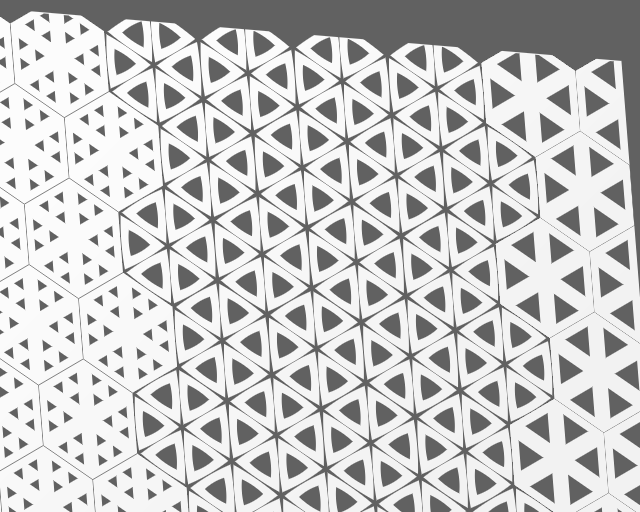
A Shadertoy shader for this pattern:

```glsl
// A pale perforated sheet of sheared hexagonal tiles on a grey ground, cut off at top and right.
// An affine map gives a regular hex grid; each tile folds into one of six triangular sectors.
// The column picks the style: triplets of small holes, bulged holes with tapered gaps, or single holes.

const vec3 GROUND = vec3(0.38);
const vec3 SHEET_LIGHT = vec3(0.988);
const vec3 SHEET_SHADE = vec3(0.95);

// Grid placement, in canvas heights
const vec2 ORIGIN = vec2(0.2223, 0.7036);
const vec2 AXIS_X = vec2(0.1840, -0.01547);
const vec2 AXIS_Y = vec2(-0.0160, 0.2041);

// Sheet limits and style borders, in tile widths
const float SHEET_TOP = 1.286;
const float SHEET_RIGHT = 5.5;
const float TOP_ROW = 1.0;
const float BULGED_FROM = 0.25;
const float SINGLE_FROM = 4.25;
const float RIM = 0.010;

// Holes: inradius, side curvature and spacing
const float SINGLE_HOLE = 0.083;
const float BULGED_HOLE = 0.083;
const float BULGE_RADIUS = 0.6;
const float SMALL_HOLE = 0.032;
const float TRIPLET_REACH = 0.110;

// Gaps: half widths
const float SEAM_LEFT = 0.003;
const float SEAM_RIGHT = 0.001;
const float SEAM_BULGED = 0.005;
const float SPOKE_BULGED = 0.002;
const float STAR_FLARE = 0.018;

const float SQRT3 = 1.7320508;
const float PI = 3.1415927;

mat2 rotation(float a) {
    return mat2(cos(a), sin(a), -sin(a), cos(a));
}

// Offset from the centre of the nearest hexagon of width 1
vec2 hexOffset(vec2 q) {
    vec2 period = vec2(1.0, SQRT3);
    vec2 a = mod(q, period) - 0.5 * period;
    vec2 b = mod(q - 0.5 * period, period) - 0.5 * period;
    return dot(a, a) < dot(b, b) ? a : b;
}

// Equilateral triangle with one corner towards -x
float triangle(vec2 p, float inradius) {
    return max(p.x, -0.5 * p.x + 0.5 * SQRT3 * abs(p.y)) - inradius;
}

// The same triangle with sides bowed outwards as circular arcs
float bulgedTriangle(vec2 p, float inradius) {
    p.y = abs(p.y);
    float base = length(p + vec2(BULGE_RADIUS, 0.0));
    float flank = length(p + BULGE_RADIUS * vec2(-0.5, 0.5 * SQRT3));
    return max(base, flank) - BULGE_RADIUS - inradius;
}

// Three small triangles, one towards each corner of the sector
float tripletHoles(vec2 p) {
    float d = 1.0;
    for (int i = 0; i < 3; i++) {
        float a = PI + float(i) * 2.0 * PI / 3.0;
        d = min(d, triangle(p - TRIPLET_REACH * vec2(cos(a), sin(a)), SMALL_HOLE));
    }
    return d;
}

// Coverage of the region where d is positive
float cover(float d, float pixel) {
    return clamp(d / pixel + 0.5, 0.0, 1.0);
}

void mainImage(out vec4 fragColor, in vec2 fragCoord) {
    vec2 p = fragCoord / iResolution.y;
    float pixel = 1.0 / (iResolution.y * 0.19);

    // Tile and sector coordinates
    vec2 q = inverse(mat2(AXIS_X, AXIS_Y)) * (p - ORIGIN);
    vec2 offset = hexOffset(q);
    vec2 tile = q - offset;
    float sector = floor(atan(offset.y, offset.x) * 3.0 / PI + 0.5);
    vec2 s = rotation(-sector * PI / 3.0) * offset;
    vec2 c = s - vec2(1.0 / 3.0, 0.0);

    // Distances to the outline and spokes, and positions along them from -1 to 1
    float toOutline = 0.5 - s.x;
    float toSpoke = 0.5 * s.x - 0.5 * SQRT3 * abs(s.y);
    float alongOutline = s.y * 2.0 * SQRT3;
    float alongSpoke = (s.x * SQRT3 + abs(s.y)) * SQRT3 - 1.0;

    // Holes and gaps by column
    float hole;
    float solid;
    if (tile.x < BULGED_FROM) {
        hole = tripletHoles(c);
        solid = toOutline - SEAM_LEFT;
    } else if (tile.x > SINGLE_FROM) {
        hole = triangle(c, SINGLE_HOLE);
        solid = toOutline - SEAM_RIGHT;
    } else {
        hole = bulgedTriangle(c, BULGED_HOLE);
        float outlineGap = SEAM_BULGED + STAR_FLARE * alongOutline * alongOutline;
        float spokeGap = SPOKE_BULGED + STAR_FLARE * alongSpoke * alongSpoke;
        solid = min(toOutline - outlineGap, toSpoke - spokeGap);
    }

    // Sheet edge, with a solid rim
    float inside = min(SHEET_TOP - q.y, SHEET_RIGHT - q.x);
    hole = max(hole, RIM - inside);
    float mask = cover(solid, pixel) * cover(hole, pixel) * cover(inside, pixel);
    mask *= 1.0 - step(TOP_ROW, tile.y);

    // Soft shading towards the lower right
    float shade = smoothstep(0.3, 1.9, p.x + 1.0 - p.y);
    fragColor = vec4(mix(GROUND, mix(SHEET_LIGHT, SHEET_SHADE, shade), mask), 1.0);
}
```
